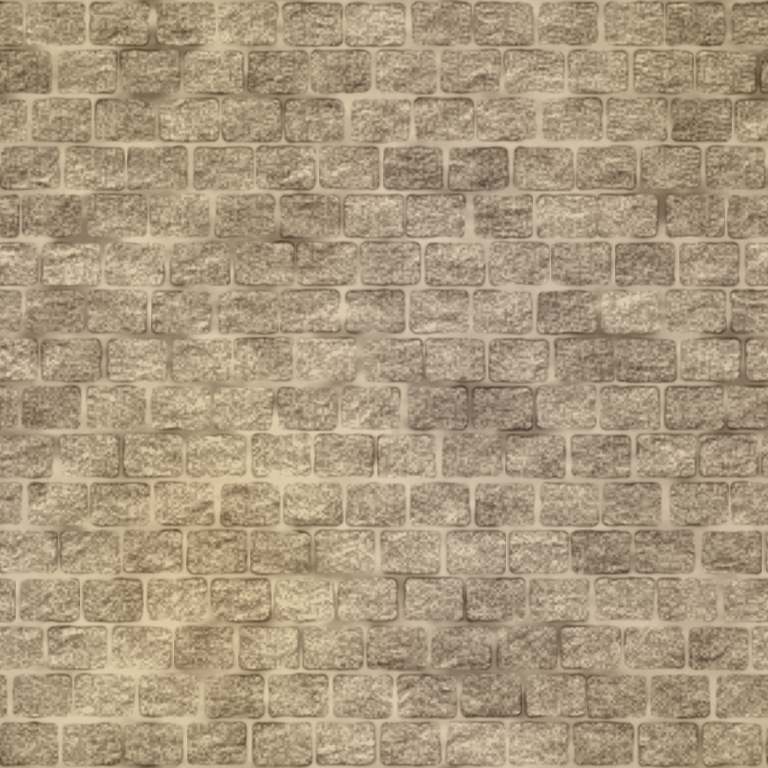
Give the GLSL for this texture, as a Shadertoy shader.

```glsl
float hash(vec2 p) {
    return fract(sin(dot(p, vec2(127.1, 311.7))) * 43758.5);
}

// Value noise that wraps after "period" cells
float noise(vec2 uv, vec2 period) {
    vec2 p = uv * period;
    vec2 i = floor(p);
    vec2 f = fract(p);
    f = f * f * (3.0 - 2.0 * f);
    vec2 a = mod(i, period);
    vec2 b = mod(i + 1.0, period);
    return mix(mix(hash(a), hash(vec2(b.x, a.y)), f.x),
               mix(hash(vec2(a.x, b.y)), hash(b), f.x), f.y);
}

float fbm(vec2 uv, vec2 period) {
    float sum = 0.0;
    float amp = 0.5;
    for (int k = 0; k < 4; k++) {
        sum += amp * noise(uv, period);
        period *= 2.0;
        amp *= 0.52;
    }
    return sum;
}

// Chipped stone height: bent strata with sharp ledges and fine pitting
float stoneHeight(vec2 uv) {
    vec2 bent = uv + 0.016 * (vec2(noise(uv, vec2(30.0)), noise(uv + 0.37, vec2(34.0))) - 0.5);
    float ledge = 1.0 - abs(2.0 * noise(bent, vec2(36.0, 62.0)) - 1.0);
    return fbm(bent, vec2(34.0, 60.0)) + 0.22 * ledge;
}

float roundedBox(vec2 p, vec2 halfSize, float radius) {
    vec2 q = abs(p) - halfSize + radius;
    return length(max(q, 0.0)) + min(max(q.x, q.y), 0.0) - radius;
}

void mainImage(out vec4 fragColor, in vec2 fragCoord) {
    vec2 uv = fragCoord / iResolution.xy;
    float pixel = 1.0 / iResolution.y;

    // Sixteen courses of twelve bricks, each course shifted irregularly
    vec2 count = vec2(12.0, 16.0);
    vec2 grid = uv * count;
    float row = floor(grid.y);
    grid.x += 0.5 * mod(row, 2.0) + 0.4 * hash(vec2(row, 7.3));
    vec2 id = vec2(mod(floor(grid.x), count.x), row);
    vec2 jitter = vec2(hash(id + 3.1), hash(id + 8.7)) - 0.5;
    vec2 p = (fract(grid) - 0.5) / count - jitter * vec2(0.005, 0.002);

    // Brick outline with slightly uneven edges
    float d = roundedBox(p, vec2(0.0383, 0.0275), 0.008);
    d += 0.0022 * (noise(uv, vec2(90.0)) - 0.5);
    float brick = 1.0 - smoothstep(-0.001 - pixel, 0.001 + pixel, d);

    // Relief lit from above, with fine grain
    float height = stoneHeight(uv);
    float relief = height - stoneHeight(uv + vec2(-0.0015, 0.0035));
    float grain = noise(uv, vec2(290.0)) - 0.5;
    float patchy = fbm(uv, vec2(22.0, 30.0)) - 0.47;
    float stone = 0.56 + 1.5 * relief + 0.65 * grain + 0.6 * patchy;
    stone += 0.24 * (hash(id + 5.9) - 0.5);

    // Smooth mortar, streaked along the courses and stained in places
    float stain = smoothstep(0.48, 0.75, fbm(uv + 0.21, vec2(10.0, 16.0)));
    float mortar = 0.97 + 0.3 * (noise(uv, vec2(18.0, 64.0)) - 0.5);
    mortar += 0.05 * grain - 0.75 * stain;

    // Dark worn seam, heavier on the top and bottom edges
    float wear = smoothstep(0.25, 0.8, noise(uv + 0.63, vec2(34.0, 40.0)));
    float flatEdge = smoothstep(0.020, 0.026, abs(p.y));
    float seam = exp(-pow(d / (0.0015 + 0.5 * pixel), 2.0));
    float shadow = exp(-max(d, 0.0) / 0.0035) * (1.0 - brick);

    float tone = mix(mortar, stone, brick * (0.85 + 0.15 * wear));
    tone -= seam * wear * mix(0.34, 0.5, flatEdge) + 0.14 * shadow * wear;

    // Broad weathering across the wall
    float cloud = fbm(uv + 0.11, vec2(4.0)) - 0.47;
    tone += 0.5 * cloud + 0.02;

    vec3 umber = vec3(0.46, 0.385, 0.29);
    vec3 sand = vec3(0.82, 0.75, 0.62);
    vec3 color = mix(umber, sand, clamp(tone, -0.3, 1.12));

    // Drift between greyish and yellowish stone
    float warmth = noise(uv + 0.4, vec2(3.0)) - 0.5;
    color += warmth * vec3(0.015, 0.0, -0.06) + vec3(0.0, 0.0, 0.008);
    fragColor = vec4(color, 1.0);
}
```
